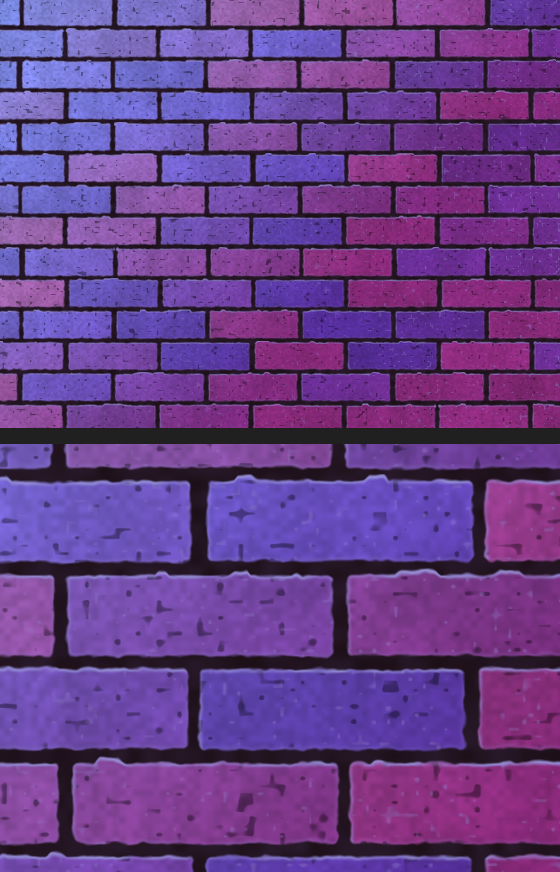
Top, the full canvas; bottom, a detail of the centre.
This texture is drawn by a Shadertoy shader. Its source:

```glsl
float hash(vec2 p) {
    return fract(sin(dot(p, vec2(127.1, 311.7))) * 43758.55);
}

float noise(vec2 p) {
    vec2 i = floor(p), f = fract(p);
    f = f * f * (3.0 - 2.0 * f);
    return mix(mix(hash(i), hash(i + vec2(1, 0)), f.x),
               mix(hash(i + vec2(0, 1)), hash(i + vec2(1, 1)), f.x), f.y);
}

float roundedBox(vec2 p, vec2 halfSize, float radius) {
    vec2 e = abs(p) - halfSize + radius;
    return length(max(e, 0.0)) + min(max(e.x, e.y), 0.0) - radius;
}

// Brick face colour: lit from the upper left, tinted per brick
vec3 brickColor(vec2 uv, vec2 id) {
    float light = clamp(1.0 - 0.95 * uv.x - 0.62 * uv.y, 0.0, 1.0);
    vec3 color = mix(vec3(0.43, 0.17, 0.54), vec3(0.61, 0.57, 0.88), light);
    float warmth = hash(id + 3.7) + 0.35 * (uv.x - 0.5) + 0.3 * (uv.y - 0.5);
    vec3 blueTint = vec3(-0.10, 0.01, 0.07);
    vec3 magentaTint = vec3(0.10, -0.01, -0.07);
    color += mix(blueTint, magentaTint, smoothstep(0.05, 0.95, warmth));
    return color * (0.94 + 0.12 * hash(id + 9.1));
}

void mainImage(out vec4 fragColor, in vec2 fragCoord) {
    // Units of canvas height, y running down
    vec2 p = fragCoord / iResolution.y;
    p.y = 1.0 - p.y;
    vec2 uv = vec2(fragCoord.x / iResolution.x, p.y);
    float px = 1.0 / iResolution.y;

    // Running bond layout
    vec2 pitch = vec2(0.2177, 0.0731);
    vec2 cell = p / pitch + vec2(0.0, 0.116);
    float row = floor(cell.y);
    cell.x -= mix(0.223, 0.703, mod(row, 2.0)) + 0.03 * (hash(vec2(row, 5.0)) - 0.5);
    vec2 id = floor(cell);
    vec2 q = (fract(cell) - 0.5) * pitch;
    q += (vec2(hash(id + 1.3), hash(id + 2.6)) - 0.5) * vec2(0.003, 0.0015);

    // Ragged brick outline with mortar crumbs along the top
    vec2 halfSize = vec2(0.1032, 0.0314);
    float d = roundedBox(q, halfSize, 0.004);
    d += 0.0025 * (noise(p * 95.0) - 0.5) + 0.0015 * (noise(p * 210.0) - 0.5);
    float crumb = smoothstep(0.74, 0.92, noise(vec2(p.x * 48.0, row * 7.0)));
    crumb *= smoothstep(-0.024, -0.030, q.y);
    d -= 0.004 * crumb;

    // Surface grain, blotches, pits and pale specks
    vec3 color = brickColor(uv, id);
    color *= 0.93 + 0.14 * noise(p * vec2(28.0, 18.0));
    color *= 0.92 + 0.16 * noise(p * 190.0);
    float pits = smoothstep(0.80, 0.95, noise(p * vec2(125.0, 160.0) + 17.0));
    color *= 1.0 - 0.38 * pits;
    float specks = smoothstep(0.80, 0.97, noise(p * 180.0 + 51.0));
    color = mix(color, vec3(0.57, 0.50, 0.80), specks * mix(0.2, 0.5, uv.x));

    // Frosted rim, strongest on the top and left edges
    float rim = smoothstep(0.0045, 0.0008, -d);
    float side = max(smoothstep(-0.026, -0.030, q.y),
                     0.65 * smoothstep(-0.098, -0.102, q.x));
    float wear = 0.35 + 0.65 * noise(p * vec2(70.0, 110.0) + 8.0);
    color = mix(color, vec3(0.58, 0.56, 0.84), rim * wear * max(side, 0.2));
    color = mix(color, vec3(0.62, 0.61, 0.87), 0.5 * crumb * rim);

    // Dark shadowed joints
    vec3 mortar = mix(vec3(0.11, 0.06, 0.09), vec3(0.16, 0.10, 0.17), noise(p * 85.0));
    float edge = px + 0.0006;
    color = mix(color, mortar, smoothstep(-edge, edge, d));

    fragColor = vec4(clamp(color, 0.0, 1.0), 1.0);
}
```
